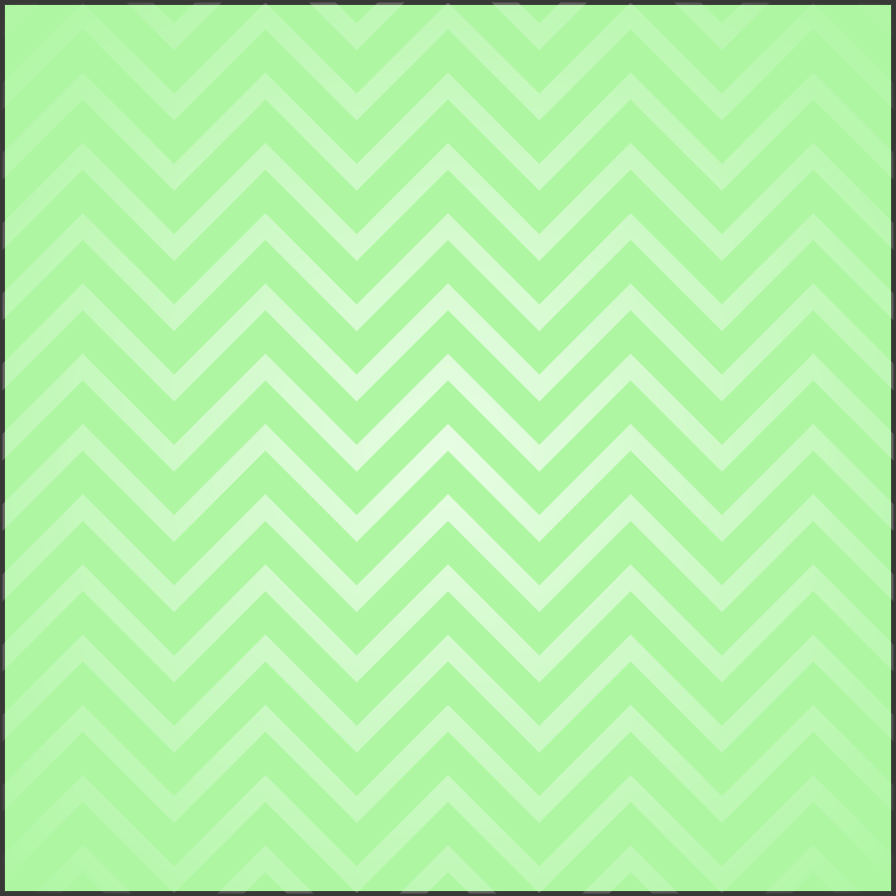
Reproduce this pattern procedurally as a three.js fragment shader.

```glsl
varying vec2 vUv;

const vec3 GREEN = vec3(0.685, 0.965, 0.64);
const vec3 CHARCOAL = vec3(0.22, 0.22, 0.21);
const vec3 WHITE = vec3(1.0);

const vec2 CENTER = vec2(0.5);
const vec2 PERIOD = vec2(0.2038, 0.0784);  // zigzag width, row spacing
const vec2 PEAK = vec2(0.5, 0.512);        // middle of the band at one peak
const float BAND_HEIGHT = 0.0299;
const float FRAME_WIDTH = 0.0055;
const float GLOW_ALPHA = 0.7;
const float GLOW_RADIUS = 0.7;

// Distance to the nearest multiple of a period
float repeatDistance(float x, float period) {
  return abs(fract(x / period + 0.5) - 0.5) * period;
}

// Coverage of a region whose signed distance is negative inside
float fill(float distance, float pixel) {
  return clamp(0.5 - distance / pixel, 0.0, 1.0);
}

// Signed distance to stacked 45 degree zigzag bands
float chevrons(vec2 p, vec2 period, float height) {
  float rise = p.y + repeatDistance(p.x, period.x);
  return (repeatDistance(rise, period.y) - 0.5 * height) * 0.70711;
}

// Signed distance to a square inset from the canvas edge
float insetSquare(vec2 p, float inset) {
  vec2 d = abs(p - CENTER) - (0.5 - inset);
  return max(d.x, d.y);
}

float radialFade(vec2 p, float radius) {
  return clamp(1.0 - length(p - CENTER) / radius, 0.0, 1.0);
}

void main() {
  float pixel = fwidth(vUv.x);

  // Plain field inside a thin dark frame
  float field = fill(insetSquare(vUv, FRAME_WIDTH), pixel);
  vec3 color = mix(CHARCOAL, GREEN, field);

  // Translucent bands fade outward and overlap the inner half of the frame
  float band = fill(chevrons(vUv - PEAK, PERIOD, BAND_HEIGHT), pixel);
  band *= fill(insetSquare(vUv, 0.5 * FRAME_WIDTH), pixel);
  color = mix(color, WHITE, band * GLOW_ALPHA * radialFade(vUv, GLOW_RADIUS));

  gl_FragColor = vec4(color, 1.0);
}
```
